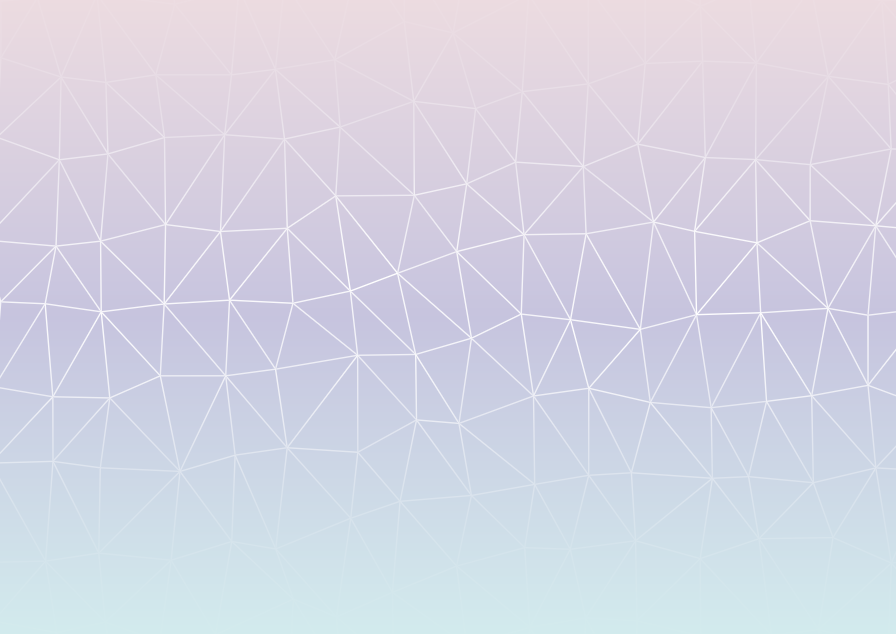
Write a Shadertoy shader that draws this background.

```glsl
// A pale rose, lavender and aqua gradient crossed by a white triangular mesh.

const vec3 ROSE = vec3(0.925, 0.860, 0.880);
const vec3 LAVENDER = vec3(0.778, 0.768, 0.872);
const vec3 AQUA = vec3(0.825, 0.920, 0.930);

const vec2 MESH_CENTER = vec2(0.640, 0.565);
const vec2 MESH_STEP = vec2(0.0935, 0.1255);
const vec2 JITTER = vec2(0.44, 0.40);
const float LINE_HALF_WIDTH = 0.0011;

float hash(vec2 p) {
    vec3 q = fract(vec3(p.xyx) * 0.1031);
    q += dot(q, q.yzx + 33.33);
    return fract((q.x + q.y) * q.z);
}

// Rows of the mesh rise gently from left to right
float rowTilt(float x) {
    return mix(-0.055, 0.065, smoothstep(0.25, 0.98, x));
}

vec2 meshVertex(vec2 id) {
    vec2 offset = vec2(hash(id + 17.0), hash(id + 53.0)) - 0.5;
    vec2 v = MESH_CENTER + (id + offset * JITTER) * MESH_STEP;
    v.y += rowTilt(v.x);
    return v;
}

float segmentDistance(vec2 p, vec2 a, vec2 b) {
    vec2 ap = p - a;
    vec2 ab = b - a;
    return length(ap - ab * clamp(dot(ap, ab) / dot(ab, ab), 0.0, 1.0));
}

// Antialiased line with its own strength
float edgeLine(vec2 p, vec2 a, vec2 b, float strength, float pixel) {
    float d = segmentDistance(p, a, b);
    return strength * clamp(0.5 + (LINE_HALF_WIDTH - d) / pixel, 0.0, 1.0);
}

// Each cell draws its lower side, left side and shorter diagonal
float meshLines(vec2 p, float pixel) {
    vec2 home = p - MESH_CENTER - vec2(0.0, rowTilt(p.x));
    vec2 cell = floor(home / MESH_STEP);
    float ink = 0.0;
    for (int j = -2; j <= 2; j++) {
        for (int i = -2; i <= 2; i++) {
            vec2 id = cell + vec2(i, j);
            vec2 a = meshVertex(id);
            vec2 b = meshVertex(id + vec2(1.0, 0.0));
            vec2 c = meshVertex(id + vec2(0.0, 1.0));
            vec2 d = meshVertex(id + vec2(1.0, 1.0));
            float strength = mix(0.75, 1.0, hash(id + 91.0));
            bool rising = distance(a, d) < distance(b, c);
            ink = max(ink, edgeLine(p, a, b, strength, pixel));
            ink = max(ink, edgeLine(p, a, c, strength, pixel));
            ink = max(ink, edgeLine(p, rising ? a : b, rising ? d : c, strength, pixel));
        }
    }
    return ink;
}

vec3 skyGradient(float y) {
    vec3 lower = mix(AQUA, LAVENDER, clamp(y * 2.0, 0.0, 1.0));
    return mix(lower, ROSE, clamp(y * 2.0 - 1.0, 0.0, 1.0));
}

// Lines are brightest in a band around the middle
float lineFade(float y) {
    float t = (y - 0.53) / 0.28;
    return exp(-t * t);
}

void mainImage(out vec4 fragColor, in vec2 fragCoord) {
    float pixel = 1.0 / iResolution.y;
    vec2 p = fragCoord * pixel;
    p.x *= 1.4144 * iResolution.y / iResolution.x;

    vec3 color = skyGradient(p.y);
    color = mix(color, vec3(1.0), meshLines(p, pixel) * lineFade(p.y));
    fragColor = vec4(color, 1.0);
}
```
